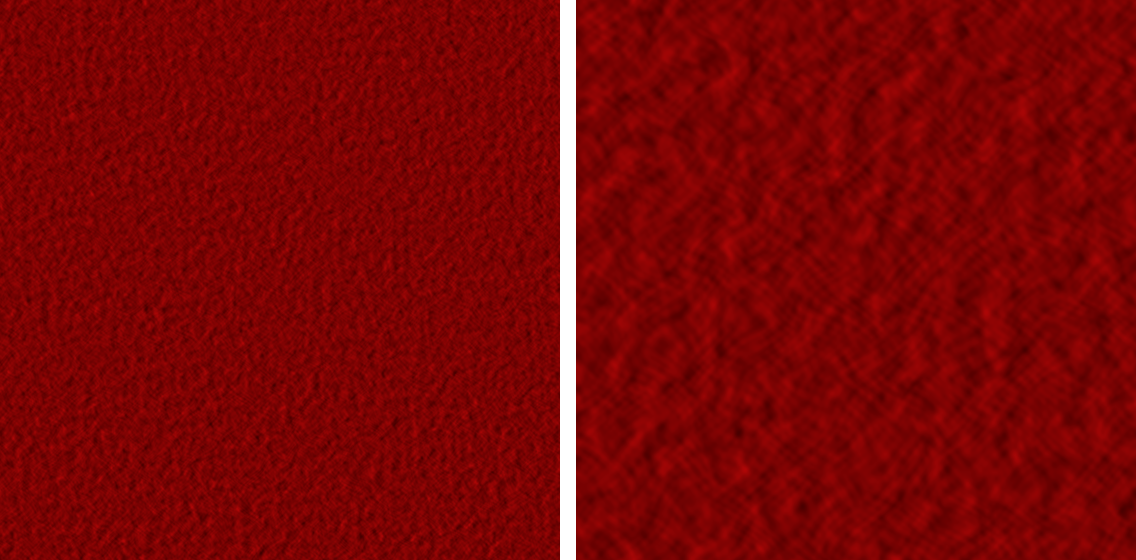
Left, the full canvas; right, a detail of the centre.
A WebGL 2 fragment shader for this texture:

```glsl
#version 300 es
precision highp float;
// Deep red felt: a pebbled height field of warped gradient noise, lit at a low
// angle from the left, overlaid with crossing sets of fine diagonal fibres.
// Relief, hollows and fibres add up to one tone that blends two reds.

#define GRAIN_SCALE 60.0              // pebbles across the canvas
#define GRAIN_STRETCH vec2(1.06, 0.88) // above 1 narrows, below 1 lengthens
#define LIGHT_DIR vec2(-0.91, 0.41)
#define RELIEF_GAIN 0.40
#define CREASE_GAIN 0.38              // extra contrast on the steepest slopes
#define HOLLOW_GAIN 0.08
#define FIBRE_SCALE vec2(46.0, 215.0) // frequency along and across a fibre
#define FIBRE_GAIN 0.42
#define BASE_TONE 0.55
#define SHADE_RED vec3(0.350, 0.000, 0.000)
#define LIT_RED vec3(0.590, 0.018, 0.018)

uniform vec2 u_resolution;
out vec4 fragColor;

// Integer hash of a lattice cell, returned as a unit gradient.
vec2 cellGradient(vec2 cell) {
    uvec2 k = uvec2(ivec2(cell) + 32768);
    uint h = k.x * 1597334677u ^ k.y * 3812015801u;
    h = (h ^ (h >> 15)) * 2246822519u;
    h = (h ^ (h >> 13)) * 3266489917u;
    h ^= h >> 16;
    float angle = 6.28319 * float(h & 65535u) / 65536.0;
    return vec2(cos(angle), sin(angle));
}

float gradientNoise(vec2 p) {
    vec2 cell = floor(p);
    vec2 f = p - cell;
    vec2 w = f * f * f * (f * (f * 6.0 - 15.0) + 10.0);
    vec2 e = vec2(1.0, 0.0);
    float a = dot(cellGradient(cell), f);
    float b = dot(cellGradient(cell + e.xy), f - e.xy);
    float c = dot(cellGradient(cell + e.yx), f - e.yx);
    float d = dot(cellGradient(cell + e.xx), f - e.xx);
    return mix(mix(a, b, w.x), mix(c, d, w.x), w.y);
}

mat2 rotation(float angle) {
    float c = cos(angle), s = sin(angle);
    return mat2(c, s, -s, c);
}

// Pebbled surface: warped lumps with a finer octave on top.
float feltHeight(vec2 p) {
    vec2 q = p * GRAIN_STRETCH;
    q += 0.35 * vec2(gradientNoise(q * 1.3 + 41.7), gradientNoise(q * 1.3 + 93.1));
    return gradientNoise(q) + 0.36 * gradientNoise(rotation(0.6) * q * 2.1 + 17.3);
}

// Thin streaks at a given angle, bent a little by a slow warp.
float fibres(vec2 uv, float angle, float seed) {
    vec2 q = rotation(angle) * uv;
    q.y += 0.008 * gradientNoise(uv * 26.0 + seed);
    return gradientNoise(q * FIBRE_SCALE + seed);
}

void main() {
    vec2 uv = gl_FragCoord.xy / min(u_resolution.x, u_resolution.y);

    // Slope towards the light, from two samples of the height.
    vec2 p = uv * GRAIN_SCALE;
    vec2 offset = 0.22 * LIGHT_DIR;
    float relief = feltHeight(p - offset) - feltHeight(p + offset);
    relief *= RELIEF_GAIN + CREASE_GAIN * abs(relief);

    // Crossing fibres, with a weaker third set nearer the vertical.
    float weave = fibres(uv, 0.66, 5.7) + fibres(uv, -0.80, 61.2)
                + 0.6 * fibres(uv, 1.25, 27.4);

    float tone = BASE_TONE + relief + HOLLOW_GAIN * feltHeight(p)
               + FIBRE_GAIN * weave;
    vec3 colour = mix(SHADE_RED, LIT_RED, tone);
    fragColor = vec4(clamp(colour, 0.0, 1.0), 1.0);
}
```
